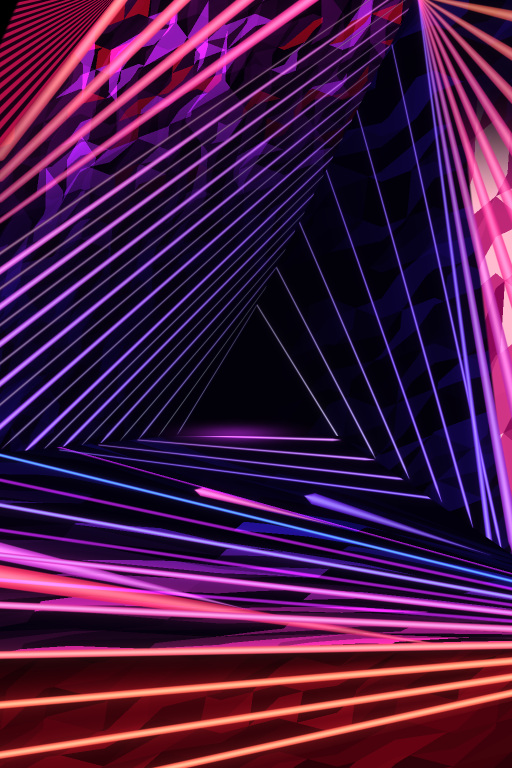
Reproduce this background procedurally as a Shadertoy shader.

```glsl
// A dark triangular tunnel of neon edges: nested triangles recede to a black core,
// with faceted walls, a fan of rays at the apex and a floor of converging strips.
// Coordinates span 5.12 x 7.68 with y pointing down; 2x2 samples smooth the edges.

const vec2 SIZE = vec2(5.12, 7.68);
const vec3 VIOLET = vec3(0.4, 0.17, 0.9);
const vec3 PINK = vec3(0.92, 0.16, 0.56);
const vec3 CORAL = vec3(1.0, 0.36, 0.3);

float hash(vec2 p) {
  p = fract(p * vec2(0.1031, 0.1137) + 0.17);
  p += dot(p, p.yx + 33.33);
  return fract((p.x + p.y) * p.x * 7.31);
}

// Flat random shade per triangle of a kinked, skewed grid
float facets(vec2 p) {
  p += 0.9 * abs(fract(p.yx * 0.43 + vec2(0.1, 0.6)) - 0.5);
  p.x += 0.5 * p.y;
  return hash(floor(p) * 3.0 + step(1.0, dot(fract(p), vec2(1))) + 40.0);
}

// Tapered glowing edge with a pale core, bright at a and dimmer toward b
void edge(inout vec3 col, vec2 p, vec2 a, vec2 b, float wa, float wb, vec3 tint) {
  vec2 ab = b - a;
  float h = clamp(dot(p - a, ab) / dot(ab, ab), 0.0, 1.0);
  float d = length(p - a - ab * h), w = mix(wa, wb, h) * min(1.0, h * 20.0 + 0.1);
  float power = 1.0 - 0.45 * h;
  col += tint * 0.14 * power * exp(-d / (0.02 + w));
  vec3 core = tint + vec3(0.3, 0.4, 0.3) * (1.0 - smoothstep(0.0, w, d));
  col = mix(col, core, power * (1.0 - smoothstep(w - 0.008, w + 0.008, d)));
}

vec3 leftWall(vec2 p) {
  float far = smoothstep(0.5, 3.6, length((p - vec2(2.6, 4.1)) * vec2(1.1, 0.9)));
  float high = 1.0 - smoothstep(0.8, 3.2, p.y + 0.25 * p.x);
  vec2 q = vec2(p.x - p.y, p.x + p.y);
  float f = facets(q * vec2(1.5, 2.2)), fine = facets(p * 4.0 + 7.0);
  vec3 hue = mix(vec3(0.05, 0.02, 0.3), vec3(0.34, 0.03, 0.36), high);
  vec3 col = vec3(0.006, 0, 0.03) + hue * far * (0.7 * f * f + 0.5 * fine * fine);
  col += vec3(0.3, 0.07, 0.42) * far * high * (step(0.88, f) + step(0.86, fine));
  col += vec3(0.5, 0.02, 0.06) * high * high * step(fine, 0.1) * far;
  // Left sides of the nested triangles, with faint ones between
  for (float k = 0.0; k < 9.6; k += 0.5) {
    float t = k / 9.0, main = 1.0 - 1.2 * fract(k);
    vec2 foot = vec2(1.77 - 0.39 * k, 4.35 + 0.05 * k - 0.175 * max(k - 4.0, 0.0));
    vec3 tint = mix(VIOLET, vec3(0.8, 0.25, 0.8), t * t) * min(1.0, 0.3 + 0.2 * k);
    edge(col, p, foot, vec2(2.57 + 0.19 * k, 3.05 - 0.37 * k),
         0.008 + 0.034 * t * main, 0.007, tint * main);
  }
  // Broad rays of the upper corner
  for (float k = 0.0; k < 4.0; k++)
    edge(col, p, vec2(1.32 + 0.66 * k, -0.15), vec2(0, 1.55 + 0.22 * k),
         0.06, 0.06 - 0.012 * k, mix(CORAL, PINK, 0.4 + 0.2 * k));
  // Fine hatching beyond the first ray
  q = vec2(1.3, -0.2) - p;
  float hatch = smoothstep(0.35, 0.65, abs(fract(atan(q.y, q.x) * 19.0) * 2.0 - 1.0));
  vec3 corner = mix(vec3(0.1, 0, 0.08), vec3(0.7, 0.06, 0.28), hatch);
  corner *= smoothstep(0.17, 0.21, p.x + 0.42 * p.y);
  return mix(corner, col, smoothstep(1.43, 1.47, p.y + 1.27 * p.x));
}

vec3 rightWall(vec2 p) {
  float f = facets(p * 2.2 + 3.0), far = smoothstep(2.4, 5.0, p.x + 0.12 * (4.0 - p.y));
  vec3 col = vec3(0.006, 0, 0.03) + vec3(0.05, 0.015, 0.24) * f * f * far;
  // Bright shards along the outer side
  f = facets(p * vec2(2.8, 1.3) + 1.0);
  vec3 shard = mix(vec3(0.5, 0.02, 0.3), vec3(0.95, 0.3, 0.6), f);
  shard = mix(shard, vec3(1, 0.72, 0.78), step(0.75, f));
  float outer = smoothstep(0.0, 0.03, p.x - 4.47 - 0.115 * p.y);
  col = mix(col, shard, outer * smoothstep(0.8, 2.2, p.y));
  // Right sides of the nested triangles
  for (float k = 0.0; k < 6.0; k++) {
    vec2 apex = vec2(2.57 + 0.17 * k + 0.02 * k * k, 3.05 - 0.35 * k - 0.034 * k * k);
    vec2 foot = vec2(3.4 + 0.36 * k - 0.007 * k * k, 4.4 + 0.17 * k + 0.012 * k * k);
    edge(col, p, foot, apex, 0.009 + 0.002 * k, 0.007,
         mix(vec3(0.5, 0.4, 0.65), VIOLET, min(k / 3.0, 1.0)));
  }
  // Fan opening from the apex
  for (float k = 0.0; k < 9.0; k++) {
    float angle = 0.13 * pow(1.34, k);
    vec3 tint = mix(mix(VIOLET, PINK, min(k / 3.0, 1.0)), CORAL, max(k - 5.0, 0.0) / 3.0);
    vec2 apex = vec2(4.18, -0.05);
    edge(col, p, apex + vec2(sin(angle), cos(angle)) * 5.8, apex, 0.03 + 0.03 * k, 0.01, tint);
  }
  return col;
}

vec3 ground(vec2 p) {
  float x = p.x / SIZE.x, gap = 0.5 - 0.34 * x;
  float strip = (p.y - 6.55 + 0.1 * x) / gap, id = round(strip);
  float near = smoothstep(-4.5, 0.0, strip);
  float shown = step(-4.5, strip) * step(strip, 3.5);
  // Streaked violet at the back, dark red in front
  float streak = facets(vec2(p.x * 0.8, strip * 2.6) + 5.0);
  vec3 back = vec3(0.01, 0, 0.05) + pow(streak, 4.0) * smoothstep(-6.5, -3.0, strip)
            * mix(vec3(0.08, 0.06, 0.6), vec3(0.85, 0.14, 0.6), near);
  vec3 front = vec3(0.42, 0.01, 0.07) * (0.4 + 0.6 * facets(p * vec2(2, 3)));
  vec3 col = mix(back, front * smoothstep(-0.4, 1.3, strip), smoothstep(-0.1, 0.1, strip));
  // Long shards lying across the strips
  edge(col, p, vec2(-0.4, 5.42), vec2(2.5, 6.1), 0.1, 0.0, vec3(0.75, 0.2, 0.78));
  edge(col, p, vec2(-0.4, 5.7), vec2(4.4, 6.45), 0.12, 0.01, vec3(0.9, 0.14, 0.36));
  edge(col, p, vec2(1.95, 4.9), vec2(3.4, 5.27), 0.045, 0.0, vec3(0.85, 0.2, 0.7));
  edge(col, p, vec2(3.05, 4.96), vec2(4.9, 5.55), 0.06, 0.0, vec3(0.36, 0.12, 0.8));
  // Converging neon strips, with faint ones between them at the back
  vec3 tint = mix(vec3(0.3, 0.35, 1), vec3(0.85, 0.2, 0.75), smoothstep(-4.0, -2.0, id));
  tint = mix(tint, CORAL, smoothstep(-2.0, 1.0, id));
  float d = abs(strip - id) * gap, w = mix(0.014, 0.037, near);
  col += shown * tint * 0.25 * exp(-d / (w * 1.7));
  vec3 core = tint + vec3(0.1, 0.4, 0.3) * (1.0 - smoothstep(0.0, w, d));
  col = mix(col, core, shown * (1.0 - smoothstep(w - 0.008, w + 0.008, d)));
  d = abs(fract(strip) - 0.5) * gap;
  col += vec3(0.6, 0.1, 0.7) * shown * step(strip, -1.0) * (1.0 - smoothstep(0.005, 0.025, d));
  // Far sills of the inner triangles
  for (float k = 0.0; k < 4.0; k++)
    edge(col, p, vec2(3.4 + 0.355 * k, 4.4 + 0.2 * k), vec2(1.77 - 0.39 * k, 4.35 + 0.05 * k),
         0.014, 0.007, mix(vec3(0.65, 0.28, 0.8), VIOLET, k / 3.0));
  return col;
}

// Walls meet at the seam, the floor lies below the horizon
vec3 scene(vec2 p) {
  float seam = p.x - 2.57 - 0.513 * (3.05 - p.y);
  float horizon = 4.36 + 0.69 * max(p.x - 3.4, 0.0) + 0.1 * max(1.7 - p.x, 0.0);
  vec2 q = (p - vec2(2.35, 4.34)) / vec2(0.45, 0.08);
  vec3 col = p.y > horizon ? ground(p) : seam > 0.0 ? rightWall(p) : leftWall(p);
  return col + vec3(0.42, 0.08, 0.5) * exp(-dot(q, q));
}

void mainImage(out vec4 fragColor, in vec2 fragCoord) {
  vec3 sum = vec3(0);
  for (int i = 0; i < 4; i++) {
    vec2 uv = (fragCoord + vec2(i % 2, i / 2) * 0.5 - 0.25) / iResolution.xy;
    sum += clamp(scene(vec2(uv.x, 1.0 - uv.y) * SIZE), 0.0, 1.0);
  }
  fragColor = vec4(sum / 4.0, 1);
}
```
